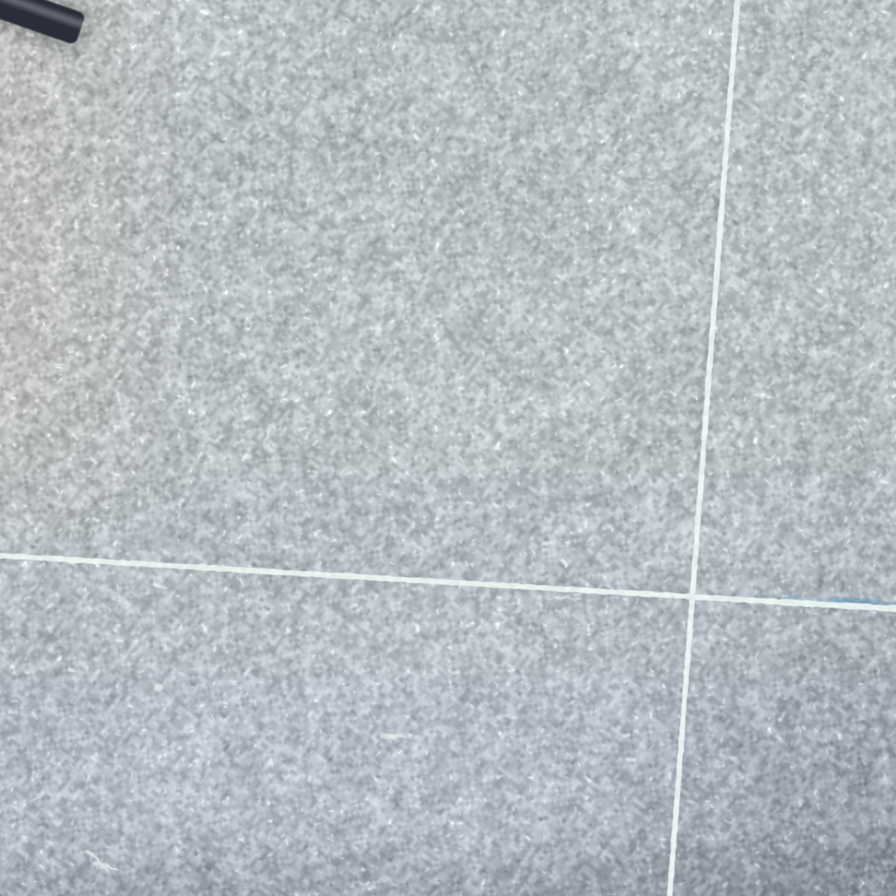
This texture is drawn by a WebGL 1 fragment shader. Its source:

```glsl
#ifdef GL_FRAGMENT_PRECISION_HIGH
precision highp float;
#else
precision mediump float;
#endif
// Speckled grey stone tiles seen close up: two thin, slightly tilted pale joints
// cross at the lower right. Layered noise makes the grain, hashed cells scatter
// flakes, short strokes make the scuffs, and a dark rod enters the top left.

uniform vec2 u_resolution;

const vec3 STONE = vec3(0.708, 0.735, 0.748);
const vec3 JOINT = vec3(0.92, 0.965, 0.955);
const vec3 SCUFF = vec3(0.90, 0.93, 0.93);
const vec3 BLUE_STAIN = vec3(0.42, 0.62, 0.77);
const vec3 ROD_DARK = vec3(0.17, 0.18, 0.22);
const vec3 ROD_LIGHT = vec3(0.38, 0.39, 0.44);

const vec2 UPRIGHT = vec2(0.7474, 0.0757);  // x at the bottom edge, lean
const vec2 LEVEL = vec2(0.380, -0.0595);    // y at the left edge, slope
const float JOINT_HALF = 0.0030;
const float FINE_GRAIN = 0.17;
const float COARSE_GRAIN = 0.12;
const vec2 ROD_END = vec2(0.090, 0.967);
const vec2 ROD_DIR = vec2(0.945, -0.327);
const float ROD_RADIUS = 0.0185;

float hash(vec2 p) {
  vec3 q = fract(vec3(p.xyx) * 0.1031);
  q += dot(q, q.yzx + 33.33);
  return fract((q.x + q.y) * q.z);
}

float noise(vec2 p) {
  vec2 i = floor(p), f = fract(p);
  f = f * f * (3.0 - 2.0 * f);
  return mix(mix(hash(i), hash(i + vec2(1, 0)), f.x),
             mix(hash(i + vec2(0, 1)), hash(i + vec2(1, 1)), f.x), f.y);
}

float segment(vec2 p, vec2 a, vec2 b) {
  vec2 d = b - a;
  return length(p - a - d * clamp(dot(p - a, d) / dot(d, d), 0.0, 1.0));
}

float cover(float d, float soft) { return 1.0 - smoothstep(-soft, soft, d); }

// Short randomly turned flakes, one per cell; most pale, a few dark
float flakes(vec2 uv, float soft) {
  float sum = 0.0;
  for (int k = 0; k < 3; k++) {
    float layer = float(k);
    float cells = 42.0 + 17.0 * layer;
    vec2 p = uv * cells + layer * 19.7;
    vec2 id = floor(p) + layer * 71.0;
    vec2 centre = 0.35 + 0.3 * vec2(hash(id + 3.1), hash(id + 8.7));
    float angle = 6.283 * hash(id + 5.3);
    vec2 arm = vec2(cos(angle), sin(angle)) * mix(0.03, 0.17, hash(id + 1.9));
    float d = segment(fract(p), centre - arm, centre + arm) - 0.07;
    float pick = hash(id + 12.4);
    float strength = pick < 0.15 ? -0.07 : 0.17 * pow(pick, 4.0);
    sum += strength * cover(d, 0.05 + soft * cells);
  }
  return sum;
}

// Worn marks: a crescent, chips below the level joint, scratches and dots
float scuffs(vec2 uv, float soft) {
  vec2 p = uv + 0.005 * (vec2(noise(uv * 150.0), noise(uv * 150.0 + 40.0)) - 0.5);
  vec2 c = p - vec2(0.305, 0.510);
  float d = max(abs(length(c * vec2(1.2, 0.8)) - 0.010) - 0.002, c.x - 0.004);
  d = min(d, segment(p, vec2(0.230, 0.507), vec2(0.241, 0.508)) - 0.0025);
  d = min(d, segment(p, vec2(0.275, 0.447), vec2(0.283, 0.444)) - 0.0025);
  d = min(d, segment(p, vec2(0.600, 0.333), vec2(0.646, 0.333)) - 0.0018);
  d = min(d, segment(p, vec2(0.427, 0.179), vec2(0.456, 0.178)) - 0.0025);
  d = min(d, segment(p, vec2(0.097, 0.050), vec2(0.118, 0.030)) - 0.0018);
  d = min(d, segment(p, vec2(0.106, 0.035), vec2(0.132, 0.029)) - 0.0018);
  d = min(d, length(p - vec2(0.177, 0.232)) - 0.0045);
  return cover(d, soft + 0.0010) * mix(0.35, 1.0, noise(uv * 130.0));
}

void main() {
  vec2 uv = gl_FragCoord.xy / u_resolution;
  float soft = 0.8 / min(u_resolution.x, u_resolution.y);

  // Stone: grain on turned axes, drifting tone and flakes
  vec2 turned = mat2(0.8, 0.6, -0.6, 0.8) * uv;
  float tone = FINE_GRAIN * (noise(turned * 225.0) - 0.5)
             + COARSE_GRAIN * (noise(turned * vec2(125.0, 95.0) + 31.0) - 0.5)
             + 0.035 * (noise(uv * 22.0) - 0.5) + 0.03 * (noise(uv * 5.0 + 7.0) - 0.5);
  vec3 color = STONE + tone + flakes(uv, soft);

  // Light: shaded foot and right side, warm left, cool lower right
  color += 0.025 * smoothstep(0.9, 0.1, distance(uv, vec2(0.42, 0.75)));
  color -= 0.07 * smoothstep(0.09, 0.0, uv.y);
  color -= 0.10 * smoothstep(0.45, 0.0, distance(uv, vec2(1.0, 0.0)));
  color += vec3(0.02, 0.002, -0.02) * smoothstep(0.25, 0.0, uv.x) * smoothstep(0.3, 0.6, uv.y);
  color += vec3(-0.012, -0.004, 0.018) * smoothstep(0.6, 0.1, uv.y);
  color = mix(color, SCUFF, scuffs(uv, soft));

  // Joints: ragged edges, heavier and blue-stained at the far right
  float ragged = 0.0012 * (noise(uv * 160.0) - 0.5);
  float across = uv.x - UPRIGHT.x - UPRIGHT.y * uv.y;
  float above = uv.y - LEVEL.x - LEVEL.y * uv.x;
  float worn = smoothstep(0.80, 0.97, uv.x);
  float stain = cover(abs(above - 0.004) - 0.0045 + 4.0 * ragged, soft + 0.001);
  color = mix(color, BLUE_STAIN, 0.85 * worn * stain * noise(uv * 60.0 + 5.0));
  float nearest = min(abs(across), abs(above) - 0.0012 * worn * noise(uv * 90.0));
  color -= 0.025 * smoothstep(0.012, 0.003, nearest);
  float joint = cover(nearest - JOINT_HALF + ragged, soft + 0.0004);
  color = mix(color, JOINT + 0.06 * (noise(uv * 180.0) - 0.5), 0.96 * joint);

  // Rod: rounded bar with a soft shadow and a pale upper ridge
  vec2 q = uv - ROD_END;
  vec2 local = vec2(dot(q, ROD_DIR), dot(q, vec2(-ROD_DIR.y, ROD_DIR.x)));
  vec2 box = vec2(local.x + 0.008, abs(local.y) - ROD_RADIUS + 0.008);
  float rod = length(max(box, 0.0)) + min(max(box.x, box.y), 0.0) - 0.008;
  color -= 0.12 * smoothstep(0.025, 0.0, rod);
  float ridge = smoothstep(0.009, 0.0, abs(local.y - 0.006));
  color = mix(color, mix(ROD_DARK, ROD_LIGHT, ridge), cover(rod, soft + 0.0008));

  gl_FragColor = vec4(clamp(color, 0.0, 1.0), 1.0);
}
```
